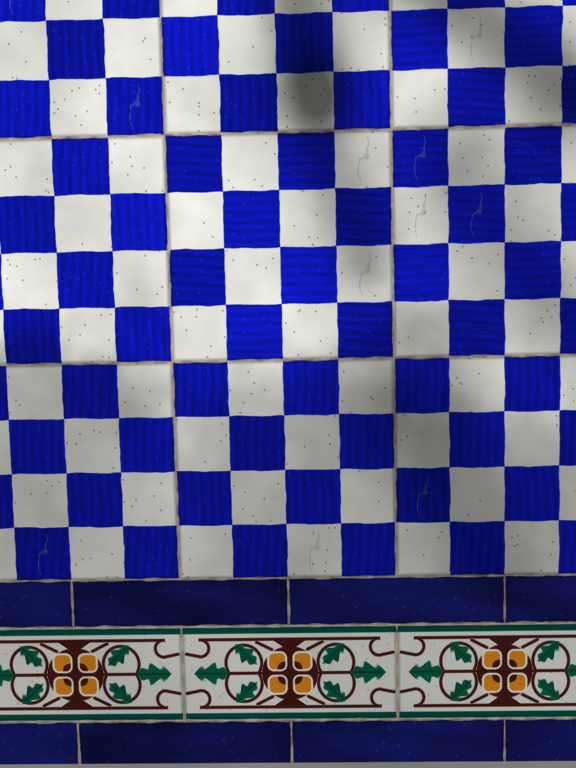
Give the GLSL for this pattern, as a Shadertoy shader.

```glsl
#define BLUE vec3(.05, .085, .66)
#define WHITE vec3(.88, .88, .85)
#define NAVY vec3(.07, .08, .33)
#define GROUT vec3(.68, .62, .53)
#define MAROON vec3(.25, .09, .08)
#define GREEN vec3(.03, .36, .26)
#define ORANGE vec3(.82, .50, .10)
#define CHECKS 4.
#define JOINT .0017
#define BRUSH .17
#define WEAR .5
#define SHADOW .52

float hash(vec2 p) {
    return fract(sin(dot(p, vec2(127.1, 311.7))) * 43758.5);
}

float waves(vec2 p) {
    float sum = 0., amp = .5;
    for (int i = 0; i < 4; i++) {
        sum += amp * sin(p.x + 1.3 * sin(p.y));
        p = mat2(1.6, 1.2, -1.2, 1.6) * p + 2.;
        amp *= .5;
    }
    return sum;
}

// Cellular noise: distance to the nearest seed, and that seed's hash
vec2 cells(vec2 p) {
    vec2 best = vec2(9., 0.);
    for (int k = 0; k < 9; k++) {
        vec2 id = floor(p) + vec2(k % 3, k / 3) - 1.;
        float d = length(id + vec2(hash(id), hash(id + 37.)) - p);
        if (d < best.x) best = vec2(d, hash(id + 71.));
    }
    return best;
}

float segment(vec2 p, vec2 a, vec2 b) {
    vec2 ab = b - a;
    return length(p - a - ab * clamp(dot(p - a, ab) / dot(ab, ab), 0., 1.));
}

float fill(float d, float soft) { return smoothstep(soft, -soft, d); }

float softBar(vec2 p, vec2 a, vec2 b, float width) {
    float d = segment(p, a, b) / width;
    return exp(-d * d);
}

// Dappled daylight with long diagonal shadows
float daylight(vec2 p) {
    vec2 w = p + .012 * waves(p.yx * 13.);
    float shade = .85 * softBar(w, vec2(.38, -.02), vec2(.41, .12), .055)
        + .55 * softBar(w, vec2(.41, .12), vec2(.47, .33), .045)
        + .85 * softBar(w, vec2(.57, -.02), vec2(.75, .13), .06)
        + .65 * softBar(w, vec2(.60, .22), vec2(.72, .40), .075)
        + .45 * softBar(w, vec2(.55, .50), vec2(.63, .72), .08)
        + .50 * smoothstep(.40, .56, p.y + .08 * waves(p * 15.));
    return 1. - SHADOW * min(shade, 1.2) - .07 * waves(p * vec2(17., 11.));
}

// Leaf with lobed edge and a pale midrib
vec3 leaf(vec3 col, vec2 q, vec2 center, float angle, float size, float soft) {
    q = mat2(cos(angle), -sin(angle), sin(angle), cos(angle)) * (q - center) / size;
    float lobes = .75 + .25 * sin(q.x * 9. + abs(q.y) * 5.);
    float d = (abs(q.y) - .62 * (1. - q.x * q.x) * lobes) * size * .7;
    col = mix(col, GREEN * (.9 + .25 * q.y), fill(d, soft));
    return mix(col, GREEN * .5, fill(max(abs(q.y) - .04, abs(q.x) - .8) * size, soft) * .7);
}

// Flower tile mirrored in both axes; half height is one unit
vec3 flowerTile(vec2 q, float soft) {
    vec2 m = abs(q);
    vec3 col = WHITE * .94;
    col = mix(col, vec3(.02, .28, .24), fill(abs(m.y - .91) - .065, soft));
    // Border line and scrolled ends
    float line = segment(m, vec2(0., .72), vec2(1.9, .72));
    line = min(line, max(abs(length(m - vec2(1.9, .54)) - .18), m.x - 1.9));
    line = min(line, segment(m, vec2(1.9, .36), vec2(2.2, .42)));
    // Vines and central stem
    line = min(line, max(abs(length(m - vec2(.98, .22)) - .38), .6 - m.x));
    line = min(line, segment(m, vec2(.5, 0.), vec2(1.4, 0.)));
    line = min(line, segment(m, vec2(.38, .5), vec2(.7, .66)));
    float stem = max(m.x - .1 - .3 * smoothstep(.48, .78, m.y), m.y - .74);
    float disc = length(q * vec2(.95, 1.)) - .57;
    col = mix(col, MAROON, fill(min(min(line - .032, stem), disc), soft));
    // Four petals around the cross
    float petal = length(max(abs(m - vec2(.27, .25)) - .07, 0.)) - .145;
    col = mix(col, WHITE, fill(petal, soft));
    col = mix(col, ORANGE, fill(petal + .045, soft));
    col = mix(col, MAROON, fill(max(length(m - vec2(.12, .1)) - .14, petal + .045), soft));
    col = leaf(col, m, vec2(.93, .40), .75, .31, soft);
    return leaf(col, m, vec2(1.66, 0.), 0., .38, soft);
}

void mainImage(out vec4 fragColor, in vec2 fragCoord) {
    vec2 p = vec2(fragCoord.x, iResolution.y - fragCoord.y) / iResolution.y;
    float aa = 1. / iResolution.y;
    // Slight camera tilt: rows lean, columns converge downwards
    float y = p.y + (p.x - .365) * (.03 - .024 * p.y);
    float tileWidth = .2995 - .023 * p.y;
    float t = y - .172;
    vec2 uv = vec2((p.x - .2083 - .034 * p.y) / tileWidth, t * (3.29 + .266 * t));
    float wobble = .0006 * waves(p * 90.);
    vec2 fleck = cells(p * 95.);
    float speck = smoothstep(.2, .07, fleck.x) * step(.86, fleck.y) * WEAR;
    bool border = y > .7526;
    bool flowers = y > .8145 && y < .938;
    vec3 col;
    float joint;

    if (!border) {
        // Hand-painted checks
        vec2 c = uv * CHECKS + wobble * 25., id = floor(c), f = c - id;
        vec2 edge = .5 - abs(f - .5);
        float side = mod(id.x + id.y, 2.) < .5 ? 1. : -1.;
        float soft = aa * CHECKS / tileWidth;
        float blue = smoothstep(-soft, soft, side * min(edge.x, edge.y));
        vec2 stroke = hash(floor(uv)) < .25 ? p.yx : p;
        float paint = 1. + BRUSH * waves(stroke * vec2(520., 35.)) + .2 * (hash(id) - .5);
        vec3 white = WHITE * (1. + .03 * waves(p * 60.) + .04 * (hash(id + 9.) - .5));
        col = mix(white * (1. - .5 * speck), BLUE * paint + .12 * speck, blue);
        // Hairline scratches on a few checks
        float scratch = max(abs(f.x - .5 - .12 * waves(f.yx * 5.)) - .008, abs(f.y - .5) - .38);
        col = mix(col, vec3(.55), fill(scratch, soft) * step(.92, hash(id + 5.)) * WEAR);
        vec2 gap = abs(fract(uv + .5) - .5) * vec2(tileWidth, .29);
        joint = min(gap.x, gap.y);
    } else {
        // Navy courses above and below the flower tiles
        float u = uv.x + (flowers ? 0. : .5);
        joint = abs(fract(u + .5) - .5) * tileWidth;
        col = NAVY * (1. + .22 * waves(p * vec2(25., 60.)) + .3 * (hash(vec2(floor(u), 3.)) - .5));
        col += .15 * speck;
        if (flowers) {
            vec2 q = vec2((fract(u) - .5) * tileWidth, y - .8763) / .0612;
            col = flowerTile(q, aa / .0612) * (1. - .25 * speck);
        }
        joint = min(joint, min(abs(y - .7526), min(abs(y - .8145), abs(y - .938))));
    }
    // Shaded tile rims, then rough grout
    col *= 1. - .25 * smoothstep(.006, .001, joint);
    float rough = JOINT * (1. + .5 * waves(p * 140.));
    col = mix(col, GROUT * (1. + .2 * waves(p * 200.)), fill(joint + wobble - rough, aa) * .85);
    col = mix(col, vec3(.6, .59, .57), smoothstep(.993 - aa, .993 + aa, y));
    float light = daylight(p);
    col *= border ? mix(light, .9, .5) : light;
    fragColor = vec4(clamp(col, 0., 1.), 1.);
}
```
